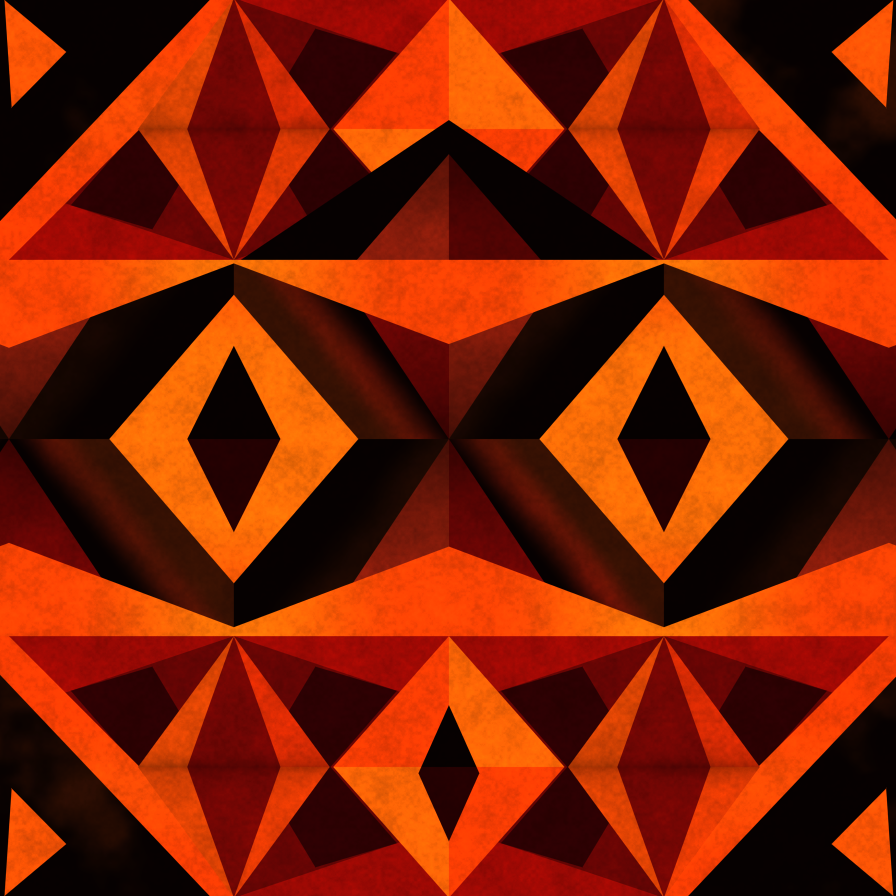
Reproduce this pattern procedurally as a WebGL 2 fragment shader.

```glsl
#version 300 es
precision highp float;
// Angular facets in orange, red and black: two ringed lozenges across a central band,
// with rows of cut gems above and below. Folded coordinates repeat each motif, signed
// distances cut the facets, and layered noise gives the colours a worn, grainy surface.

uniform vec2 u_resolution;
out vec4 outColor;

const vec3 BLACK  = vec3(0.025, 0.004, 0.004);
const vec3 MAROON = vec3(0.14, 0.004, 0.008);
const vec3 BROWN  = vec3(0.21, 0.065, 0.012);
const vec3 WINE   = vec3(0.40, 0.02, 0.015);
const vec3 RED    = vec3(0.62, 0.035, 0.015);
const vec3 RUST   = vec3(0.44, 0.09, 0.035);
const vec3 FLAME  = vec3(0.98, 0.24, 0.015);
const vec3 AMBER  = vec3(1.00, 0.46, 0.03);

// Lengths are percentages of the canvas side.
const float MIDDLE = 50.1, COLUMN = 24.0, ROW = 14.4, ROW_END = 29.0;

float hash(vec2 p) {
  p = fract(p * vec2(0.1031, 0.1137));
  p += dot(p, p.yx + 33.33);
  return fract((p.x + p.y) * p.x * 47.3);
}

float noise(vec2 p) {
  vec2 i = floor(p), f = fract(p);
  f = f * f * (3.0 - 2.0 * f);
  return mix(mix(hash(i), hash(i + vec2(1, 0)), f.x),
             mix(hash(i + vec2(0, 1)), hash(i + 1.0), f.x), f.y);
}

float fbm(vec2 p) {
  float sum = 0.0, gain = 0.5;
  for (int i = 0; i < 4; i++) { sum += gain * noise(p); p = p * 2.1 + 17.0; gain *= 0.5; }
  return sum;
}

// Antialiased coverage of a signed distance.
float cover(float d) {
  float w = 70.0 / min(u_resolution.x, u_resolution.y);
  return 1.0 - smoothstep(-w, w, d);
}

float edge(vec2 p, vec2 a, vec2 b) {
  vec2 e = normalize(b - a);
  return dot(p - a, vec2(e.y, -e.x));
}

// Convex shapes, with corners given so that the inside is left of each edge.
float triangle(vec2 p, vec2 a, vec2 b, vec2 c) {
  return max(max(edge(p, a, b), edge(p, b, c)), edge(p, c, a));
}

float quad(vec2 p, vec2 a, vec2 b, vec2 c, vec2 d) {
  return max(max(edge(p, a, b), edge(p, b, c)), max(edge(p, c, d), edge(p, d, a)));
}

float diamond(vec2 p, vec2 r) {
  p = abs(p) / r;
  return (p.x + p.y - 1.0) * r.x * r.y / length(r);
}

// Central band: a dark hexagon around a ringed lozenge; q is relative to its centre.
vec3 lozengeBand(vec2 q, float tip, float mottle) {
  vec2 f = abs(q);
  f.x = tip - abs(tip - f.x);
  vec3 col = mix(AMBER, FLAME, smoothstep(0.0, 20.0, f.x) * 0.9);
  float warm = mix(cover(-q.x), cover(q.x), cover(q.y));
  float across = clamp((f.x + f.y * 0.8 - 14.0) / 11.0, 0.0, 1.0);
  float glow = smoothstep(0.2, 0.55, across) * (1.0 - smoothstep(0.55, 1.0, across));
  vec3 lit = mix(BROWN, BLACK, smoothstep(0.45, 1.0, across)) + WINE * glow * mottle * 0.7;
  vec3 dim = mix(BLACK, BROWN * 0.65, smoothstep(0.4, 1.0, across) * mottle * 1.4);
  vec3 facet = mix(lit, dim, warm);
  float wing = edge(f, vec2(tip, 0.0), vec2(tip - 9.8, 14.7));
  facet = mix(facet, mix(WINE * 0.9, RUST, warm) * (0.6 + 0.045 * f.y), cover(-wing));
  float hexagon = (abs(q.y - 0.7) + 0.375 * f.x - 20.3) * 0.936;
  col = mix(col, facet, cover(hexagon));
  vec3 ring = mix(AMBER, FLAME, 0.12 + 0.35 * smoothstep(9.0, 16.0, f.y));
  col = mix(col, ring, cover(diamond(q, vec2(13.9, 16.1))));
  return mix(col, mix(MAROON, BLACK, cover(q.y)), cover(diamond(q, vec2(5.2, 10.4))));
}

// Gem and the shards beside it; g is relative to the gem centre.
vec3 gemShards(vec2 f) {
  vec2 s = vec2(f.x, 14.6 - f.y);
  vec3 col = mix(WINE, RED, cover(edge(s, vec2(18.2, 6.1), vec2(0))));
  col = mix(col, WINE, cover(triangle(s, vec2(0), vec2(9.1, 3.4), vec2(5.8, 8.9))));
  float shard = quad(s, vec2(18.2, 6.1), vec2(10.7, 14.7), vec2(5.8, 8.9), vec2(9.1, 3.4));
  return mix(col, MAROON * 1.25, cover(shard));
}

vec3 gem(vec3 col, vec2 g) {
  float shade = 1.0 - 0.25 * exp(-abs(g.y) * 1.1);
  vec3 side = mix(mix(RED, FLAME, 0.65), mix(FLAME, AMBER, 0.3) * 0.88, cover(g.x));
  side = mix(side, mix(FLAME, AMBER, 0.2) * 0.92, cover(-g.y) * 0.6);
  col = mix(col, side * shade, cover(diamond(g, vec2(10.7, 14.6))));
  return mix(col, mix(WINE, RED, 0.25) * shade, cover(diamond(g, vec2(5.2, 14.6))));
}

// Outer row; w runs inward from the top or bottom edge of the canvas.
vec3 gemRow(vec2 p, float w, float mottle) {
  float x = p.x - MIDDLE, m = abs(x), n = m - COLUMN, top = cover(p.y - 50.0);
  vec2 g = vec2(sign(x) * n, mix(ROW - w, w - ROW, top)), c = vec2(m, w);
  vec3 col = gemShards(abs(vec2(n, g.y)));
  // Diagonal stripe, dark corner and its small triangle.
  float outer = cover(-n);
  vec3 stripe = mix(FLAME, AMBER, 0.25 * smoothstep(10.0, 0.0, abs(w - 12.0)));
  col = mix(col, stripe, outer * cover((w - m + 20.1) * 0.707));
  vec3 corner = mix(BLACK, BROWN, smoothstep(0.4, 0.7, mottle) * 0.8);
  col = mix(col, corner, outer * cover((w - (m - 26.7) * 1.055) * 0.688));
  float chip = triangle(c, vec2(49.6, 0.0), vec2(48.8, 12.0), vec2(42.7, 5.8));
  col = mix(col, mix(FLAME, AMBER, 0.4), cover(chip));
  // Middle diamond, pierced below and crossed by a peak above.
  float glow = mix(cover(-x), cover(x), cover(-g.y)) * 0.7;
  col = mix(col, mix(FLAME, AMBER, glow), cover(diamond(vec2(x, w - ROW), vec2(12.9, 14.6))));
  float hole = diamond(vec2(x, p.y - 86.3), vec2(3.4, 7.6));
  col = mix(col, mix(BLACK, MAROON, cover(-g.y)), cover(hole));
  float peak = (13.4 + 0.672 * m - p.y) * 0.83;
  col = mix(col, BLACK, top * cover(peak));
  vec3 core = mix(WINE * 0.75, RUST * 1.15, cover(x)) * (0.7 + 0.4 * smoothstep(17.0, 29.0, w));
  col = mix(col, core, top * cover((17.2 + 1.15 * m - p.y) * 0.656));
  return gem(col, g);
}

void main() {
  vec2 uv = gl_FragCoord.xy / u_resolution;
  vec2 p = 100.0 * vec2(uv.x, 1.0 - uv.y);
  float w = min(p.y, 100.0 - p.y), x = p.x - MIDDLE, n = abs(x) - COLUMN;
  float mottle = fbm(p * 0.09 + 3.0);
  vec3 band = lozengeBand(vec2(sign(x) * n, p.y - 49.0), n > 0.0 ? 25.1 : COLUMN, mottle);
  vec3 col = mix(band, gemRow(p, w, mottle), cover(w - ROW_END));
  // Worn surface: broad patches and fine grain.
  float wear = 0.26 * (fbm(p * 0.35) - 0.47) + 0.24 * (fbm(p * 2.2) - 0.47);
  outColor = vec4(clamp(col * (1.0 + wear), 0.0, 1.0), 1.0);
}
```
